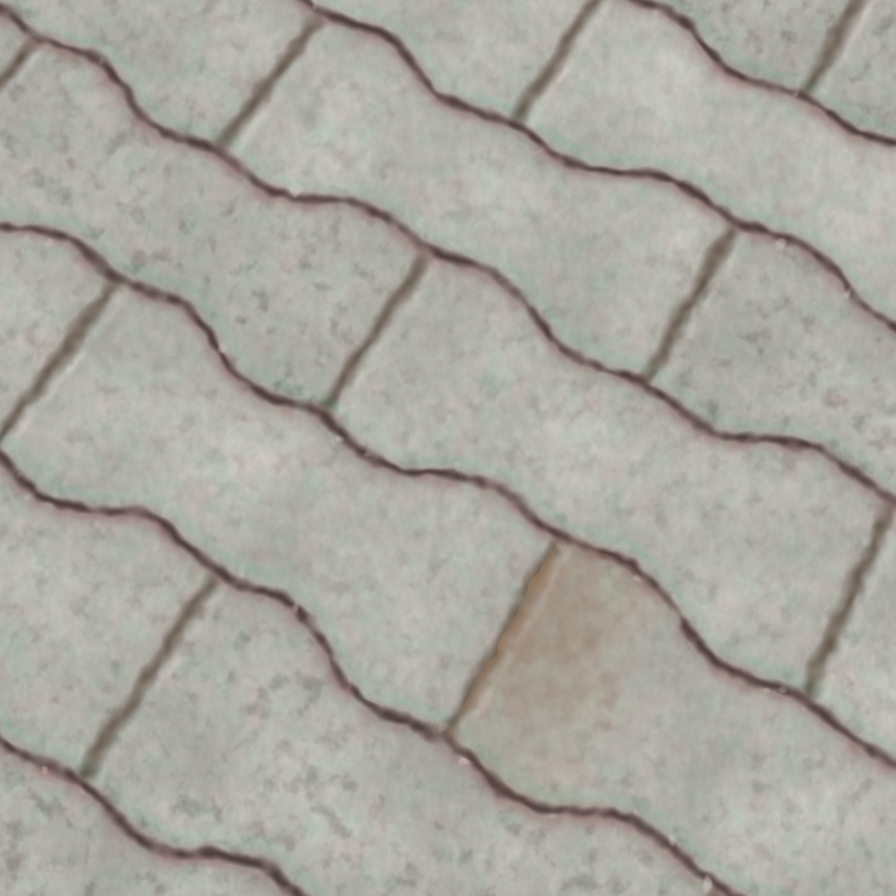
Reproduce this texture procedurally as a Shadertoy shader.

```glsl
// Weathered grey wave-edged pavers in running bond, seen at a slant.
// A homography maps the canvas to paver space, where wavy bed joints and
// staggered cross joints are distances; gradient noise adds grit and wear.

vec2 hash2(vec2 p) {
    p = vec2(dot(p, vec2(127.1, 311.7)), dot(p, vec2(269.5, 183.3)));
    return fract(sin(p) * 43758.5);
}

float gradientNoise(vec2 p) {
    vec2 i = floor(p), f = p - i;
    vec2 s = f * f * f * (f * (f * 6.0 - 15.0) + 10.0);
    vec4 corner;
    for (int k = 0; k < 4; k++) {
        vec2 o = vec2(k & 1, k >> 1);
        corner[k] = dot(hash2(i + o) * 2.0 - 1.0, f - o);
    }
    return mix(mix(corner.x, corner.y, s.x), mix(corner.z, corner.w, s.x), s.y);
}

float fbm(vec2 p) {
    float sum = 0.0, amp = 1.0;
    for (int k = 0; k < 3; k++) {
        sum += amp * gradientNoise(p);
        p = mat2(1.6, 1.2, -1.2, 1.6) * p + 7.3;
        amp *= 0.55;
    }
    return sum;
}

// Offset of a bed joint: flattened crests at whole u, steep flanks between
float wave(float u) {
    float a = 3.14159 * u;
    return 0.04 - 0.09 * cos(a) + 0.045 * cos(3.0 * a);
}

void mainImage(out vec4 fragColor, in vec2 fragCoord) {
    vec2 p = fragCoord / iResolution.xy;
    p.y = 1.0 - p.y;

    // Canvas to paver space: u along the courses, v across them
    mat3 slant = mat3(0.217, 0.1165, -0.042,
                      -0.1315, 0.1465, -0.052,
                      0.479, 0.280, 1.0);
    vec3 q = inverse(slant) * vec3(p, 1.0);
    vec2 uv = q.xy / q.z;
    uv += 0.025 * vec2(gradientNoise(p * 24.0), gradientNoise(p * 27.0 + 40.0));
    uv += 0.014 * vec2(gradientNoise(p * 60.0 + 9.0), gradientNoise(p * 64.0 + 31.0));

    // Signed distances to the nearest bed joint and cross joint
    float line = round(uv.y);
    float bedOffset = uv.y - line - wave(uv.x + line);
    float row = bedOffset < 0.0 ? line - 1.0 : line;
    float along = (uv.x + row) * 0.5;
    float bed = bedOffset * 0.19 * q.z;
    float cross = (along - round(along)) * 0.57 * q.z;
    vec2 paver = vec2(floor(along), row);

    // Stone: tone per paver, broad blotches, fine grit and soft dark scuffs
    float tone = hash2(paver + 3.7).x - 0.5;
    float blotch = fbm(p * 7.0 + paver * 5.0);
    float grit = fbm(p * vec2(72.0, 56.0));
    float tint = fbm(p * 30.0 + 19.0);
    float scuffs = smoothstep(0.0, 0.65, fbm(p * 36.0 + 61.0) + 0.3 * blotch);
    vec3 color = vec3(0.705, 0.707, 0.68);
    color += 0.045 * tone + 0.095 * blotch + 0.055 * grit;
    color += vec3(0.036, -0.02, 0.006) * tint;
    color -= vec3(0.095, 0.105, 0.105) * scuffs * (0.75 - tone);

    // Grime gathering beside the joints
    float nearest = min(abs(bed), abs(cross));
    color -= vec3(0.055, 0.075, 0.08) * exp(-nearest * 55.0) * (0.8 + 1.5 * blotch);

    // Rust stain spreading from one cross joint
    vec2 rust = (uv - vec2(1.05, 1.45)) * vec2(uv.x < 1.05 ? 9.0 : 2.6, 1.5);
    float stain = exp(-dot(rust, rust)) * (0.75 + 0.9 * blotch + 0.6 * tint);
    stain = clamp(stain * (paver == vec2(1.0, 1.0) ? 1.0 : 0.25), 0.0, 1.0);
    color = mix(color, vec3(0.57, 0.49, 0.42), stain * 0.7);

    // Cross joints: broad, soft and earthy, with a pale lip on the right
    float wear = gradientNoise(p * 30.0 + 11.0);
    float lumps = gradientNoise(p * 62.0 + 27.0);
    float crossWidth = 0.0145 + 0.006 * wear + 0.005 * lumps;
    float crossMask = 1.0 - smoothstep(0.0, crossWidth, abs(cross));
    vec3 earth = vec3(0.42, 0.375, 0.33) + 0.12 * wear + 0.14 * lumps;
    earth = mix(earth, vec3(0.60, 0.47, 0.36), stain);
    color += 0.04 * (1.0 + 2.0 * wear) * exp(-pow((cross - 0.018) / 0.005, 2.0));
    color = mix(color, earth, crossMask * (0.88 + 0.5 * wear));

    // Bed joints: thin broken core, uneven pink fringe, faint green upper edge
    float fringe = exp(-pow((bed - 0.003) / 0.0095, 2.0));
    float green = exp(-pow((bed + 0.017) / 0.007, 2.0));
    float coreWidth = 0.0085 + 0.006 * wear + 0.004 * lumps;
    float core = 1.0 - smoothstep(0.0, coreWidth, abs(bed + 0.001));
    float depth = clamp(0.8 + 0.8 * gradientNoise(p * 17.0 + 5.0) + 0.7 * lumps, 0.25, 1.0);
    color += vec3(-0.035, 0.012, 0.0) * green * (1.0 + 2.0 * tint);
    vec3 pink = mix(vec3(0.60, 0.50, 0.49), vec3(0.56, 0.49, 0.43), stain);
    color = mix(color, pink, fringe * clamp(0.7 + 0.8 * tint, 0.2, 1.0));
    vec3 crevice = mix(vec3(0.315, 0.25, 0.25), vec3(0.48, 0.38, 0.32), stain);
    color = mix(color, crevice, core * depth);

    // Pale chips along the joints
    float chip = smoothstep(0.3, 0.5, gradientNoise(p * 50.0 + 83.0));
    color += 0.22 * chip * exp(-abs(bed) * 110.0);

    fragColor = vec4(clamp(color, 0.0, 1.0), 1.0);
}
```
